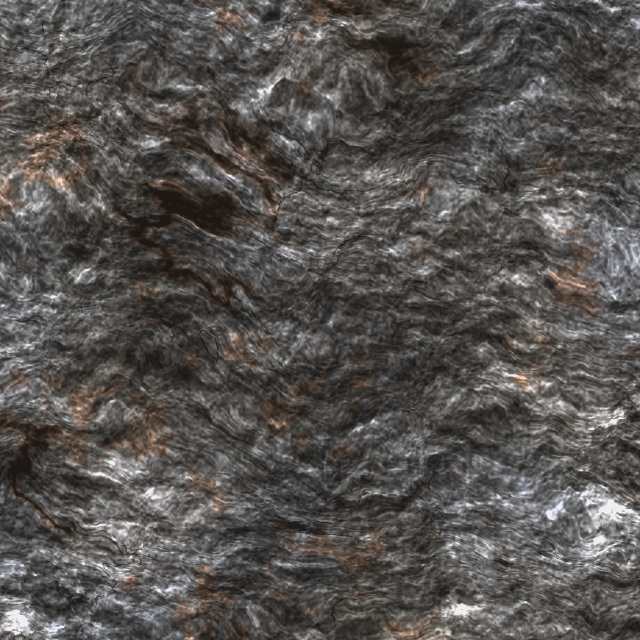
A Shadertoy shader for this texture:

```glsl
float hash(vec2 p) {
    vec3 q = fract(vec3(p.xyx) * 0.1031);
    q += dot(q, q.yzx + 33.33);
    return fract((q.x + q.y) * q.z);
}

// Value noise centred on zero
float noise(vec2 p) {
    vec2 cell = floor(p), f = fract(p);
    vec2 w = f * f * f * (f * (f * 6.0 - 15.0) + 10.0);
    float low = mix(hash(cell), hash(cell + vec2(1, 0)), w.x);
    float high = mix(hash(cell + vec2(0, 1)), hash(cell + vec2(1, 1)), w.x);
    return mix(low, high, w.y) - 0.5;
}

float fbm(vec2 p, float gain) {
    float sum = 0.0, amplitude = 0.5;
    for (int i = 0; i < 6; i++) {
        sum += amplitude * noise(p);
        p = mat2(1.6, 1.2, -1.2, 1.6) * p + 17.3;
        amplitude *= gain;
    }
    return sum;
}

// Rough rock surface with creases where the folded layers meet
float rockHeight(vec2 p) {
    float layers = fbm(p * vec2(6.0, 9.0) + 3.1, 0.6);
    float creases = abs(fbm(p * vec2(9.0, 13.0) + 41.7, 0.55));
    return layers - 0.8 * creases;
}

// Thin line along the zero level of a noise field
float crackLine(vec2 p, float width) {
    return 1.0 - smoothstep(0.2 * width, width, abs(fbm(p, 0.48)));
}

void mainImage(out vec4 fragColor, in vec2 fragCoord) {
    vec2 uv = fragCoord / iResolution.y;
    vec2 bend = vec2(fbm(uv * 4.0 + 9.0, 0.5), fbm(uv * 4.0 + 57.0, 0.5));
    vec2 p = uv + 0.16 * bend;
    p.y += 0.22 * p.x;

    // Relief lit from the upper left
    float here = rockHeight(p);
    float relief = here - rockHeight(p + vec2(-0.0018, 0.0036));
    float broadRelief = here - rockHeight(p + vec2(-0.005, 0.011));

    // Weathered patches, pale mineral flakes and fine grain
    float patches = fbm(uv * 4.5 + 23.0, 0.62);
    float paleArea = smoothstep(0.05, 0.24, fbm(uv * vec2(4.0, 5.0) + 71.0, 0.5));
    float flakes = smoothstep(-0.04, 0.12, fbm(p * 20.0 + 5.0, 0.65));
    float grain = noise(uv * 230.0) + 0.6 * noise(uv * 120.0 + 31.0);

    float light = 17.0 * relief + 4.0 * broadRelief + 3.0 * patches;
    light += 1.25 * grain + 1.7 * paleArea * flakes - 0.08;

    // Hairline cracks and a few long open fissures
    float fineGate = smoothstep(0.0, 0.12, fbm(uv * 6.0 + 88.0, 0.5));
    float fineCracks = fineGate * crackLine(p * vec2(8.0, 12.0) + 13.0, 0.016);
    float openGate = smoothstep(0.05, 0.16, fbm(uv * 3.0 + 64.0, 0.5));
    float fissure = openGate * crackLine(p * vec2(2.5, 4.0) + 36.0, 0.018);
    light -= 1.5 * fineCracks + 1.8 * fissure;

    float tone = 0.322 * exp(0.37 * clamp(light, -3.0, 2.9));

    // Warm shadows, cool highlights and slight drifts of hue
    vec3 tint = mix(vec3(1.03, 1.0, 0.96), vec3(0.995, 0.995, 1.015), smoothstep(0.18, 0.6, tone));
    tint += vec3(-0.08, 0.0, 0.14) * fbm(uv * 5.0 + 46.0, 0.55);
    vec3 color = tone * tint;

    // Rusty soil beside the fissures and in small scattered spots
    float soil = openGate * crackLine(p * vec2(2.5, 4.0) + 36.0, 0.04);
    float spots = smoothstep(0.19, 0.3, fbm(uv * 9.0 + 95.0, 0.65));
    float rust = max(0.65 * soil, 0.6 * spots) * (1.0 - 0.7 * paleArea);
    color = mix(color, tone * vec3(1.12, 0.83, 0.64), rust);

    fragColor = vec4(clamp(color, 0.0, 1.0), 1.0);
}
```
